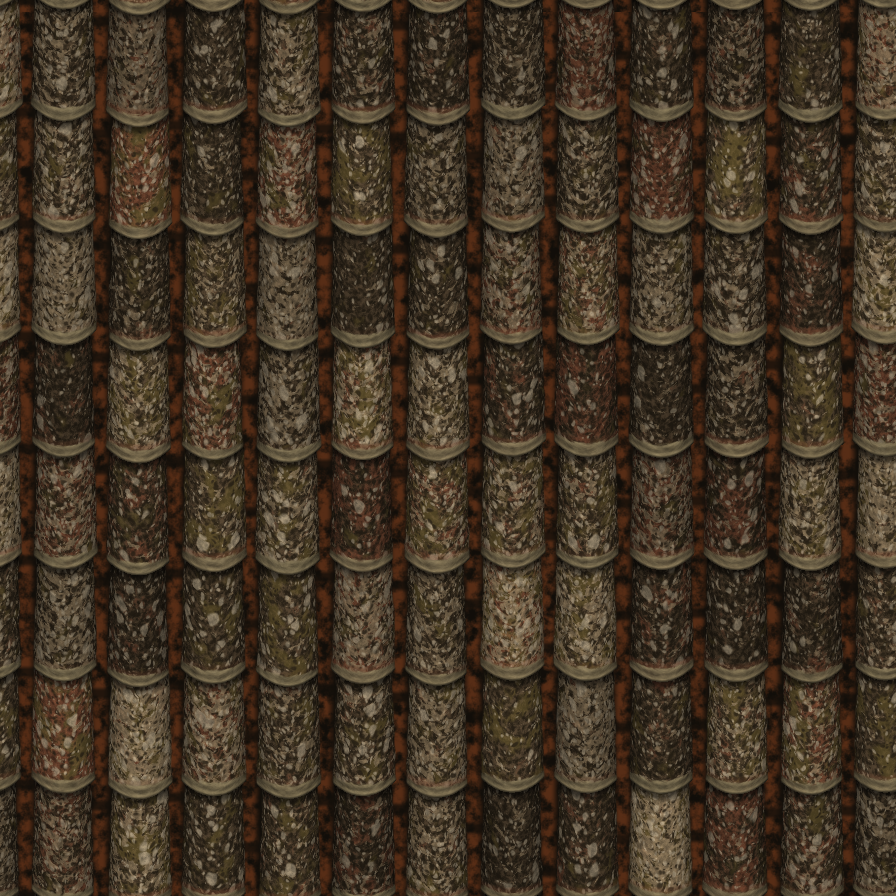
Reproduce this texture procedurally as a three.js fragment shader.

```glsl
// Weathered barrel roof tiles in columns, with mortar lips, lichen crust and clay channels.
varying vec2 vUv;

const vec2 GRID = vec2(12.0, 8.0);        // tiles across and down
const vec2 PHASE = vec2(0.64, 0.104);     // shift of the first tile
const float HALF_WIDTH = 0.425;           // tile half width, in columns
const float LIP_CURVE = 0.13;             // rise of the lip at the tile sides

const vec3 SOOT = vec3(0.13, 0.105, 0.07);
const vec3 UMBER = vec3(0.29, 0.235, 0.17);
const vec3 CLAY = vec3(0.40, 0.235, 0.16);
const vec3 CRUST = vec3(0.45, 0.385, 0.29);
const vec3 LICHEN = vec3(0.60, 0.545, 0.45);
const vec3 OCHRE = vec3(0.40, 0.34, 0.17);
const vec3 MORTAR = vec3(0.44, 0.395, 0.29);
const vec3 CHANNEL = vec3(0.34, 0.175, 0.085);

vec2 hash2(vec2 p) {
  p = vec2(dot(p, vec2(127.1, 311.7)), dot(p, vec2(269.5, 183.3)));
  return fract(sin(p) * 43758.5);
}

float corner(vec2 cell, vec2 offset) {
  return dot(hash2(cell) * 2.0 - 1.0, offset);
}

float gradientNoise(vec2 p) {
  vec2 i = floor(p), f = fract(p);
  vec2 w = f * f * f * (f * (f * 6.0 - 15.0) + 10.0);
  vec2 e = vec2(1.0, 0.0);
  return mix(mix(corner(i, f), corner(i + e.xy, f - e.xy), w.x),
             mix(corner(i + e.yx, f - e.yx), corner(i + e.xx, f - e.xx), w.x), w.y);
}

float fbm(vec2 p) {
  float sum = 0.0, amp = 0.65;
  for (int k = 0; k < 4; k++) {
    sum += amp * gradientNoise(p);
    p = mat2(1.6, 1.2, -1.2, 1.6) * p + 7.3;
    amp *= 0.58;
  }
  return sum;
}

// Scattered round flecks; density is the share of cells that hold one.
float flecks(vec2 p, float density, float soft) {
  vec2 cell = floor(p);
  float mask = 0.0;
  for (int y = -1; y <= 1; y++) {
    for (int x = -1; x <= 1; x++) {
      vec2 c = cell + vec2(float(x), float(y));
      vec2 trait = hash2(c + 31.7);
      float radius = mix(0.18, 0.55, trait.x * trait.x);
      float d = length(p - c - hash2(c)) - radius;
      mask = max(mask, step(trait.y, density) * (1.0 - smoothstep(-soft, soft, d)));
    }
  }
  return mask;
}

// Clay surface under soot, crust and lichen; q is measured in columns.
vec3 tileSurface(vec2 q, vec2 id) {
  vec2 seed = hash2(id + 3.1) * 40.0;
  vec2 wear = hash2(id + 17.3), tone = hash2(id + 29.9);
  vec2 warp = 0.06 * vec2(gradientNoise(q * 8.0 + seed), gradientNoise(q * 8.0 - seed));
  vec2 p = q + warp;
  float grain = fbm(q * 13.0 + seed);
  float blotch = fbm(p * 2.6 + seed.yx);
  float flake = fbm(mat2(5.5, -4.0, 5.0, 7.5) * p + seed);

  vec3 color = mix(SOOT, UMBER, smoothstep(-0.3, 0.35, grain + blotch * 0.4));
  color = mix(color, CLAY * (0.85 + grain * 0.7),
              0.8 * smoothstep(0.0, 0.4, blotch + grain * 0.3 + tone.x * 0.75 - 0.42));
  color = mix(color, OCHRE, 0.5 * smoothstep(0.1, 0.4, -blotch + tone.y * 0.35 - 0.1));
  float crust = smoothstep(0.04, 0.2, flake + blotch * 0.3 + wear.x * 0.42 - 0.17);
  color = mix(color, CRUST * (0.95 + grain * 0.6), 0.85 * crust);

  float large = flecks(p * vec2(7.0, 6.0) + seed, 0.08 + 0.28 * wear.y, 0.12);
  float small = flecks(p * vec2(18.0, 15.0) + seed, 0.18 + 0.25 * wear.x, 0.2);
  float pits = flecks(p * vec2(15.0, 17.0) - seed, 0.42, 0.22);
  color = mix(color, SOOT, 0.75 * pits);
  color = mix(color, LICHEN * (0.9 + grain * 0.5), 0.75 * max(large, small));
  return color * mix(0.82, 1.12, tone.y);
}

// Clay gutter between columns, broken by dark joints and dirt.
vec3 channelSurface(vec2 g) {
  float column = mod(floor(g.x + 0.5), GRID.x);
  vec2 seed = hash2(vec2(column, 5.0)) * 30.0;
  float along = g.y + seed.x;
  vec2 local = vec2(fract(g.x + 0.5) - 0.5, mod(g.y, GRID.y) * 1.5);
  float dirt = fbm(local * 5.0 + seed);
  float joint = smoothstep(0.02, 0.07, abs(fract(along) - 0.5));
  float side = smoothstep(0.17, 0.03, abs(local.x + 0.025));
  float lit = smoothstep(-0.3, 0.3, dirt + 0.05);
  return mix(SOOT * 0.5, CHANNEL, lit * side * mix(0.25, 1.0, joint));
}

void main() {
  vec2 g = vUv * GRID + PHASE;
  float column = mod(floor(g.x), GRID.x);
  float x = fract(g.x) - 0.5;

  // Curved courses, staggered a little from column to column
  float bend = LIP_CURVE * min(x * x / (HALF_WIDTH * HALF_WIDTH), 1.3);
  float course = g.y - bend + 0.07 * (hash2(vec2(column, 2.0)).x - 0.5);
  vec2 id = vec2(column, mod(floor(course), GRID.y));
  float t = fract(course);

  // Tile outline with uneven sides and a slight taper
  vec2 jitter = hash2(id + 8.0) - 0.5;
  float edgeNoise = gradientNoise(vec2(t * 7.0, sign(x) * 3.0) + id * 5.3);
  float halfWidth = HALF_WIDTH - 0.045 * t + 0.025 * jitter.y + 0.025 * edgeNoise;
  float u = (x - 0.045 * jitter.x) / halfWidth;
  float inside = 1.0 - smoothstep(0.96, 1.03, abs(u));
  float side = clamp(u, -1.0, 1.0);
  vec2 q = vec2(asin(side) * HALF_WIDTH, t * 1.5 - 0.1 * side * side);
  vec3 color = tileSurface(q, id);

  // Clay rim and mortar crescent at the lower end
  float rough = fbm(q * vec2(6.0, 16.0) + id * 3.7);
  float lipTop = 0.11 - 0.045 * side * side + 0.035 * rough + 0.03 * jitter.y;
  float rim = smoothstep(lipTop + 0.06, lipTop + 0.02, t);
  color = mix(color, CLAY * 1.1, 0.45 * rim * hash2(id + 41.0).x);
  float lip = smoothstep(lipTop + 0.014, lipTop - 0.014, t);
  float ridge = 0.92 + 0.14 * sin(t * 75.0) + 0.5 * rough;
  color = mix(color, MORTAR * ridge, 0.9 * lip);
  color *= mix(0.45, 1.0, smoothstep(0.0, 0.025, t));
  color *= mix(0.42, 1.0, smoothstep(1.0, 0.9, t));

  // Round shading across the barrel
  color *= mix(0.4, 1.08, sqrt(1.0 - side * side * 0.98));
  gl_FragColor = vec4(mix(channelSurface(g), color, inside), 1.0);
}
```
